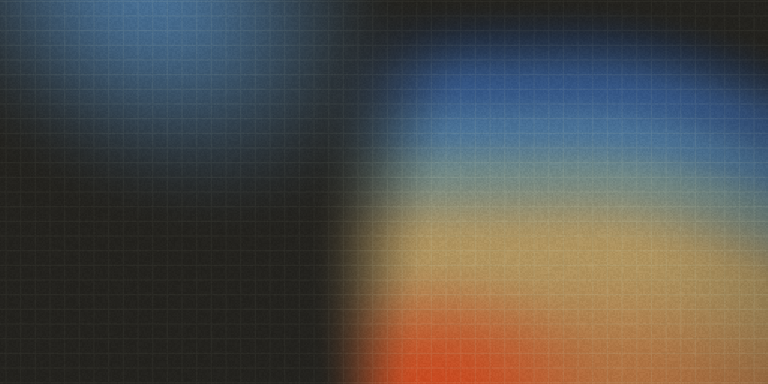
This background is drawn by a Shadertoy shader. Its source:

```glsl
const vec3 CHARCOAL = vec3(0.138, 0.134, 0.118);
const vec3 STEEL = vec3(0.275, 0.43, 0.575);
const vec3 NAVY = vec3(0.13, 0.17, 0.23);
const vec3 COBALT = vec3(0.205, 0.34, 0.53);
const vec3 SKY = vec3(0.29, 0.45, 0.595);
const vec3 SAGE = vec3(0.43, 0.53, 0.53);
const vec3 SAND = vec3(0.69, 0.58, 0.37);
const vec3 COPPER = vec3(0.69, 0.44, 0.25);
const vec3 EMBER = vec3(0.80, 0.28, 0.12);
const vec3 LINE_TINT = vec3(0.72, 0.76, 0.65);

float hash(vec2 cell) {
    vec3 q = fract(vec3(cell.xyx) * 0.1031);
    q += dot(q, q.yzx + 33.33);
    return fract((q.x + q.y) * q.z);
}

// Soft elliptical falloff: 1 at the centre, 0 at the radius
float softGlow(vec2 p, vec2 centre, vec2 radius) {
    return 1.0 - smoothstep(0.0, 1.0, length((p - centre) / radius));
}

// Vertical colour ramp, from the dark top to warm copper
vec3 duskRamp(float depth) {
    vec3 col = mix(CHARCOAL, NAVY, smoothstep(0.0, 0.11, depth));
    col = mix(col, COBALT, smoothstep(0.06, 0.24, depth));
    col = mix(col, SKY, smoothstep(0.22, 0.35, depth));
    col = mix(col, SAGE, smoothstep(0.33, 0.46, depth));
    col = mix(col, SAND, smoothstep(0.42, 0.65, depth));
    return mix(col, COPPER, smoothstep(0.65, 1.0, depth));
}

// Antialiased coverage of evenly spaced lines along each axis
vec2 gridLines(vec2 p, vec2 offset, float spacing, float halfWidth, float pixel) {
    vec2 toLine = abs(fract((p - offset) / spacing + 0.5) - 0.5) * spacing;
    vec2 coverage = clamp((halfWidth - toLine) / pixel + 0.5, 0.0, 1.0);
    return coverage * min(1.0, 2.0 * halfWidth / pixel);
}

void mainImage(out vec4 fragColor, in vec2 fragCoord) {
    // Canvas height is one unit; depth runs downward
    vec2 p = fragCoord / iResolution.y;
    p.x += 1.0 - 0.5 * iResolution.x / iResolution.y;
    p.y = 1.0 - p.y;

    // Cool glow, leaning to the right as it descends
    vec2 leaning = vec2(p.x - 0.3 * p.y, p.y);
    float cool = softGlow(leaning, vec2(0.39, -0.03), vec2(0.70, 0.66));
    vec3 col = mix(CHARCOAL, STEEL, cool);

    // Warm dome with a falling right shoulder and an ember at its foot
    float shoulder = max(p.x - 1.46, 0.0);
    vec3 dome = duskRamp(p.y - 0.35 * shoulder * shoulder);
    float ember = softGlow(p, vec2(1.13, 1.06), vec2(0.52, 0.40));
    dome = mix(dome, EMBER, ember);
    dome = mix(dome, CHARCOAL, 0.4 * smoothstep(1.6, 2.4, p.x));

    // The left edge spreads and drifts right toward the top
    float rise = 1.0 - p.y;
    float edge = 0.95 + 0.13 * rise * rise;
    float spread = 0.13 + 0.09 * rise;
    col = mix(col, dome, smoothstep(edge - spread, edge + spread, p.x));

    // Fine grid, clearer over bright areas
    vec2 grid = gridLines(p, vec2(0.0156, 0.0034), 0.0382, 0.0015, 1.0 / iResolution.y);
    float light = dot(col, vec3(0.3, 0.59, 0.11));
    float lineMix = max(0.8 * grid.x, grid.y) * (0.02 + 0.26 * light);
    col = mix(col, LINE_TINT, lineMix);

    // Film grain
    float grain = hash(floor(p * 256.0) + 400.0) - 0.5;
    col += grain * (0.012 + 0.05 * light);

    fragColor = vec4(clamp(col, 0.0, 1.0), 1.0);
}
```
